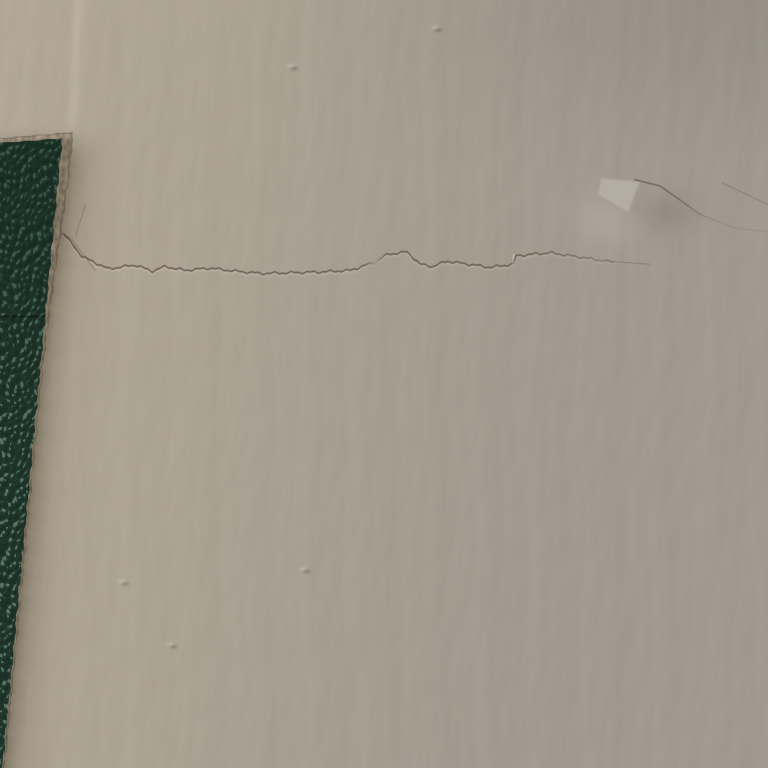
This texture is drawn by a Shadertoy shader. Its source:

```glsl
const vec3 WALL_WARM = vec3(0.695, 0.660, 0.590);
const vec3 WALL_COOL = vec3(0.630, 0.600, 0.555);
const vec3 CHIP_COLOR = vec3(0.715, 0.690, 0.650);
const vec3 CRACK_COLOR = vec3(0.40, 0.36, 0.31);
const vec3 LIP_COLOR = vec3(0.50, 0.45, 0.38);
const vec3 PANEL_COLOR = vec3(0.095, 0.180, 0.140);
const vec3 GLINT_COLOR = vec3(0.42, 0.52, 0.46);
const float CRACK_WIDTH = 0.0011;
const float PANEL_SLOPE = 0.095;
const float RELIEF = 0.014;

const int CRACK_COUNT = 23;
const vec2 CRACK[CRACK_COUNT] = vec2[CRACK_COUNT](
    vec2(0.083, 0.696), vec2(0.107, 0.666), vec2(0.141, 0.650), vec2(0.176, 0.655),
    vec2(0.198, 0.647), vec2(0.215, 0.653), vec2(0.241, 0.648), vec2(0.273, 0.651),
    vec2(0.306, 0.647), vec2(0.341, 0.644), vec2(0.417, 0.646), vec2(0.456, 0.648),
    vec2(0.486, 0.658), vec2(0.505, 0.669), vec2(0.530, 0.672), vec2(0.547, 0.656),
    vec2(0.563, 0.653), vec2(0.582, 0.660), vec2(0.638, 0.652), vec2(0.668, 0.656),
    vec2(0.672, 0.667), vec2(0.716, 0.671), vec2(0.797, 0.659));
const vec2 SIDE_CRACK[6] = vec2[6](
    vec2(0.827, 0.766), vec2(0.859, 0.758), vec2(0.885, 0.740),
    vec2(0.911, 0.721), vec2(0.957, 0.703), vec2(1.010, 0.697));
const vec2 CHIP[4] = vec2[4](
    vec2(0.783, 0.768), vec2(0.833, 0.763), vec2(0.818, 0.724), vec2(0.779, 0.747));
const vec2 SPECKS[5] = vec2[5](
    vec2(0.379, 0.914), vec2(0.395, 0.259), vec2(0.222, 0.161),
    vec2(0.159, 0.243), vec2(0.567, 0.964));

vec2 hash2(vec2 p) {
    vec3 q = fract(p.xyx * vec3(0.1031, 0.1030, 0.0973));
    q += dot(q, q.yzx + 33.33);
    return fract((q.xx + q.yz) * q.zy);
}

float cellular(vec2 p) {
    vec2 cell = floor(p), local = fract(p);
    float nearest = 2.0;
    for (int y = -1; y <= 1; y++)
    for (int x = -1; x <= 1; x++) {
        vec2 offset = vec2(x, y);
        nearest = min(nearest, length(offset + hash2(cell + offset + 50.0) - local));
    }
    return nearest;
}

float segment(vec2 p, vec2 a, vec2 b) {
    vec2 ab = b - a, ap = p - a;
    return length(ap - ab * clamp(dot(ap, ab) / dot(ab, ab), 0.0, 1.0));
}

float stroke(float d, float width, float px) {
    return 1.0 - smoothstep(width - px, width + px, d);
}

float glow(vec2 p, vec2 center, vec2 radius) {
    vec2 q = (p - center) / radius;
    return exp(-dot(q, q));
}

float mainCrack(vec2 p) {
    p.y += 0.0010 * sin(p.x * 260.0) + 0.0006 * sin(p.x * 610.0);
    float d = 1.0;
    for (int i = 0; i < CRACK_COUNT - 1; i++) d = min(d, segment(p, CRACK[i], CRACK[i + 1]));
    return d;
}

// Brushed paint: wandering vertical streaks over stretched cells
float paintRelief(vec2 p) {
    vec2 q = p + vec2(0.004 * sin(p.y * 17.0 + p.x * 9.0), 0.0);
    float streaks = sin(q.x * 83.0 + sin(p.y * 4.0)) + 0.7 * sin(q.x * 191.0 + 2.0 * sin(p.y * 3.0));
    vec2 shift = vec2(0.18, -0.12), cells = q * vec2(58.0, 15.0);
    float lit = cellular(cells) - cellular(cells + shift);
    return 0.22 * streaks + 1.6 * lit;
}

vec3 wallColor(vec2 p, float px) {
    vec3 color = mix(WALL_WARM, WALL_COOL, smoothstep(-0.15, 0.95, p.x + 0.15 * (1.0 - p.y)));
    color *= 1.0 - 0.06 * smoothstep(0.75, 1.0, p.y) * smoothstep(0.3, 1.0, p.x);
    color += RELIEF * paintRelief(p);

    // Crease above the panel and small raised specks
    float crease = p.x - 0.097 - 0.004 * sin(p.y * 14.0);
    color += 0.035 * exp(-pow(crease / 0.006, 2.0)) * smoothstep(0.81, 0.87, p.y);
    for (int i = 0; i < 5; i++) {
        vec2 radius = vec2(0.005, 0.003);
        color += 0.08 * glow(p, SPECKS[i], radius);
        color -= 0.12 * glow(p, SPECKS[i] + vec2(0.004, -0.003), radius);
    }

    // Swollen plaster and its flaked chip
    color += 0.045 * glow(p, vec2(0.797, 0.713), vec2(0.045, 0.032));
    color -= 0.050 * glow(p, vec2(0.860, 0.722), vec2(0.045, 0.028));
    float chip = -1.0;
    for (int i = 0; i < 4; i++) {
        vec2 side = CHIP[(i + 1) % 4] - CHIP[i];
        chip = max(chip, dot(p - CHIP[i], normalize(vec2(-side.y, side.x))));
    }
    color = mix(color, CHIP_COLOR, 0.85 * stroke(chip, 0.0, px + 0.0015));

    // Long crack with a lit lower rim, then its fainter companions
    float gap = 1.0 - 0.75 * glow(p, vec2(0.489, 0.660), vec2(0.009, 0.03));
    float fade = gap * (1.0 - 0.5 * smoothstep(0.67, 0.80, p.x));
    color += 0.035 * fade * stroke(mainCrack(p + vec2(0.0, 0.0030)), 0.0014, px);
    color = mix(color, CRACK_COLOR, 0.85 * fade * stroke(mainCrack(p), CRACK_WIDTH, px));
    float side = 1.0;
    for (int i = 0; i < 5; i++) side = min(side, segment(p, SIDE_CRACK[i], SIDE_CRACK[i + 1]));
    color = mix(color, CRACK_COLOR, mix(0.70, 0.15, smoothstep(0.86, 0.95, p.x)) * stroke(side, CRACK_WIDTH, px));
    float hair = min(segment(p, vec2(0.111, 0.733), vec2(0.099, 0.694)), segment(p, vec2(0.092, 0.690), vec2(0.124, 0.648)));
    hair = min(hair, segment(p, vec2(0.940, 0.762), vec2(1.010, 0.729)));
    hair = min(hair, segment(p, vec2(0.790, 0.660), vec2(0.846, 0.656)));
    color = mix(color, CRACK_COLOR, 0.38 * stroke(hair, 0.0007, px));
    color += 0.12 * stroke(segment(p, vec2(0.668, 0.658), vec2(0.669, 0.668)), 0.0012, px);
    return color;
}

vec3 panelColor(vec2 p) {
    vec2 q = p * vec2(130.0, 95.0) + 0.4 * sin(p.yx * 90.0);
    float lit = cellular(q) - cellular(q + vec2(0.25, -0.30));
    float sheen = 0.5 + 0.5 * smoothstep(0.75, 0.35, p.y);
    vec3 color = PANEL_COLOR * (1.0 + 0.45 * lit) + 0.03 * sheen;
    color = mix(color, GLINT_COLOR, 0.75 * sheen * smoothstep(0.16, 0.38, lit));
    return color * (1.0 - 0.5 * stroke(abs(p.y - 0.588), 0.001, 0.002));
}

void mainImage(out vec4 fragColor, in vec2 fragCoord) {
    vec2 p = fragCoord / iResolution.xy;
    float px = 0.8 / iResolution.y;
    vec3 color = wallColor(p, px);

    // Panel, its ragged plaster lip and the shadow on the wall
    float rough = 0.0008 * sin(p.y * 170.0) + 0.0005 * sin(p.y * 390.0 + p.x * 200.0);
    float right = p.x - 0.003 - PANEL_SLOPE * p.y + rough;
    float top = p.y - 0.814 - 0.08 * p.x + rough;
    float lipWidth = mix(0.003, 0.014, smoothstep(0.50, 0.83, p.y));
    float lip = max(right - lipWidth, top - 0.007);
    float shade = exp(-max(right - lipWidth, 0.0) / 0.020) * smoothstep(0.84, 0.78, p.y);
    color *= 1.0 - shade * vec3(0.25, 0.28, 0.32);
    vec3 lipShade = LIP_COLOR * (0.85 + 0.35 * cellular(p * vec2(150.0, 90.0)));
    lipShade += 0.10 * smoothstep(-0.004, 0.004, top);
    lipShade *= 1.0 - 0.25 * stroke(abs(lip), 0.001, px + 0.001);
    color = mix(color, lipShade, stroke(lip, 0.0, px));
    color = mix(color, panelColor(p), stroke(max(right, top), 0.0, px));
    fragColor = vec4(clamp(color, 0.0, 1.0), 1.0);
}
```
